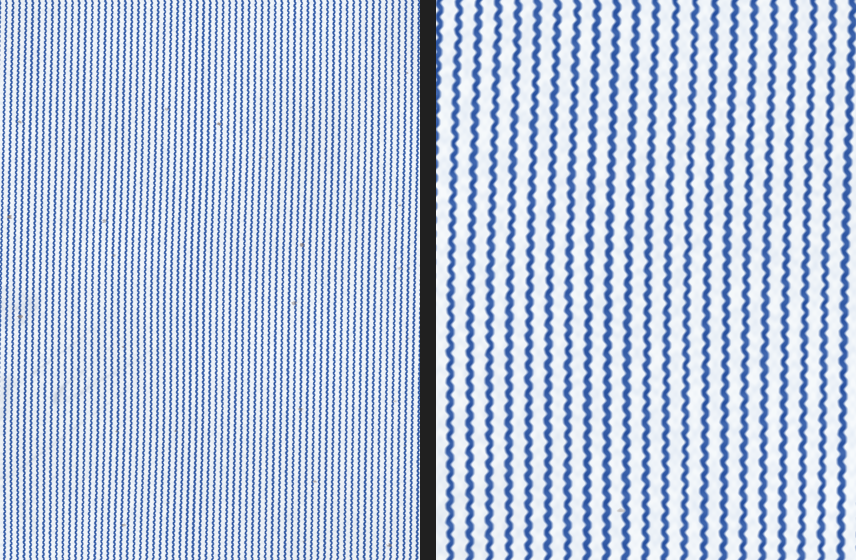
Left: the whole. Right: its middle third, enlarged.
A WebGL 2 fragment shader for this texture:

```glsl
#version 300 es
precision highp float;
// Woven cotton ticking: narrow blue warp stripes on white, slightly leaning.
// Each stripe is a distance profile kinked by the weft rows; noise adds uneven
// dye and yarn, and hashed cells scatter small brown flecks and faint creases.
uniform vec2 u_resolution;
out vec4 outColor;

const float TAU = 6.2831853;
const float STRIPES = 64.0;       // repeats across the width
const float ROWS = 90.0;          // weft rows per canvas width of height
const float LEAN = 0.0176;        // sideways drift of the warp
const float HALF_WIDTH = 0.15;    // half stripe, in stripe periods
const float EDGE_SOFTNESS = 0.08;
const float ZIGZAG = 0.075;       // weft kink, in stripe periods
const float FLECK_CELLS = 9.0;
const float FLECK_CHANCE = 0.24;
const vec3 WHITE_YARN = vec3(0.955, 0.968, 0.978);
const vec3 SHADED_YARN = vec3(0.84, 0.88, 0.935);
const vec3 DEEP_BLUE = vec3(0.13, 0.29, 0.60);
const vec3 WORN_BLUE = vec3(0.29, 0.44, 0.71);
const vec3 FLECK_BROWN = vec3(0.52, 0.46, 0.43);

float hash(vec2 p) {
  vec3 q = fract(vec3(p.xyx) * 0.1031);
  q += dot(q, q.yzx + 33.33);
  return fract((q.x + q.y) * q.z);
}

float noise(vec2 p) {
  vec2 i = floor(p), f = fract(p);
  f = f * f * (3.0 - 2.0 * f);
  return mix(mix(hash(i), hash(i + vec2(1, 0)), f.x),
             mix(hash(i + vec2(0, 1)), hash(i + vec2(1, 1)), f.x), f.y);
}

// Coverage of sparse flecks, one candidate per cell.
float flecks(vec2 p, float pixel) {
  vec2 cell = floor(p * FLECK_CELLS);
  float present = step(hash(cell + 71.0), FLECK_CHANCE);
  vec2 center = 0.2 + 0.6 * vec2(hash(cell + 13.0), hash(cell + 37.0));
  vec2 offset = (fract(p * FLECK_CELLS) - center) / FLECK_CELLS;
  float radius = mix(0.0015, 0.0045, hash(cell + 53.0));
  float d = length(offset * vec2(0.8, 1.2)) - radius * (0.5 + noise(p * 300.0));
  return present * (1.0 - smoothstep(-pixel, pixel, d)) * mix(0.3, 0.8, hash(cell + 5.0));
}

// Thin diagonal rubs, strongest low on the left side.
float creases(vec2 p) {
  vec2 along = vec2(p.x * 0.8 + p.y * 0.6, p.y * 0.8 - p.x * 0.6);
  float ridge = abs(noise(along * vec2(5.0, 18.0)) - 0.5);
  float region = exp(-dot((p - vec2(0.07, 0.42)) * vec2(5.0, 4.0),
                          (p - vec2(0.07, 0.42)) * vec2(5.0, 4.0)));
  return (1.0 - smoothstep(0.0, 0.09, ridge)) * (0.12 + region) * noise(p * 60.0);
}

void main() {
  vec2 p = gl_FragCoord.xy / u_resolution.x;
  float pixel = 1.0 / u_resolution.x;

  // Warp and weft coordinates with slow drift in the cloth.
  float row = p.y * ROWS + 0.6 * noise(p * vec2(14.0, 5.0));
  float warp = STRIPES * (p.x - LEAN * p.y) + 0.35 * (noise(p * 3.0) - 0.5);
  float stripeId = floor(warp);
  float kink = sin(TAU * row) * ZIGZAG;
  float yarn = noise(vec2(stripeId * 7.3, row * 2.0));

  // Stripe profile, swelling and thinning along the yarn.
  float d = abs(fract(warp) - 0.5 + kink + 0.05 * (yarn - 0.5));
  float soft = EDGE_SOFTNESS + 0.4 * STRIPES * pixel;
  float halfWidth = HALF_WIDTH + 0.05 * (yarn - 0.5)
                  + 0.018 * cos(2.0 * TAU * row)
                  + 0.025 * (hash(vec2(stripeId, 9.0)) - 0.5);
  float blue = 1.0 - smoothstep(halfWidth - soft, halfWidth + soft, d);

  // White ground: alternating raised threads with shaded gaps.
  float weave = 0.5 + 0.5 * sin(TAU * row) * cos(2.0 * TAU * warp);
  float grain = noise(vec2(warp * 3.0, row * 2.0));
  float gap = clamp(0.35 * weave + 0.65 * grain - 0.2, 0.0, 1.0);
  vec3 ground = mix(WHITE_YARN, SHADED_YARN, gap * 0.75);

  // Blue yarn: darker beads between worn crossings.
  float bead = 0.5 + 0.5 * cos(TAU * row + 1.0);
  vec3 dye = mix(DEEP_BLUE, WORN_BLUE, 0.35 * bead + 0.45 * yarn);
  vec3 color = mix(ground, dye, blue);

  // Broad fading, creases and flecks.
  color *= 0.985 + 0.03 * noise(p * 4.0 + 20.0);
  color = mix(color, vec3(0.60, 0.63, 0.70), 0.3 * creases(p));
  color = mix(color, FLECK_BROWN, flecks(p, pixel));
  outColor = vec4(clamp(color, 0.0, 1.0), 1.0);
}
```
